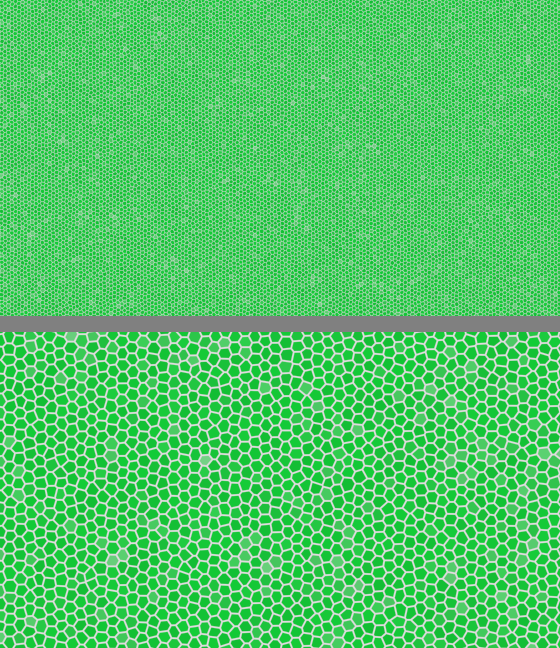
Top: the whole. Bottom: its middle third, enlarged.
A Shadertoy shader for this pattern:

```glsl
// A fine irregular honeycomb: bright green cells parted by thin pale walls.
// Jittered points on staggered columns give cellular noise; the distance to the
// nearest border is box filtered to wall coverage, and layered sines add patches.

const float CELLS_WIDE  = 80.0;   // cell pitches per canvas height
const float COLUMN_STEP = 0.866;  // column spacing in pitches
const float JITTER      = 0.36;   // full range of point displacement
const float WALL_WIDTH  = 0.16;   // in pitches
const float SOFTNESS    = 1.2;    // filter size relative to one pixel
const float SHADE_RANGE = 0.08;   // brightness spread between cells
const float PALE_AMOUNT = 0.32;   // strongest tint of the rare pale cells
const float PATCH_TINT  = 0.035;  // tint of broad pale patches
const int   SUBSAMPLES  = 2;      // per axis

const vec3 CELL_GREEN = vec3(0.07, 0.77, 0.205);
const vec3 WALL_PALE  = vec3(0.88, 0.86, 0.87);

vec2 hash22(vec2 p) {
    vec3 q = fract(p.xyx * vec3(0.1031, 0.1030, 0.0973));
    q += dot(q, q.yzx + 33.33);
    return fract((q.xx + q.yz) * q.zy);
}

// Jittered centre of a cell, id = (column, place in column);
// odd columns are shifted up by half a pitch.
vec2 cellPoint(vec2 id) {
    vec2 centre = vec2((id.x + 0.5) * COLUMN_STEP, id.y + 0.5 + 0.5 * mod(id.x, 2.0));
    return centre + JITTER * (hash22(id + 57.0) - 0.5);
}

// Finds the enclosing cell and returns the distance to its border.
float borderDistance(vec2 p, out vec2 cell) {
    float column = floor(p.x / COLUMN_STEP);
    float nearest = 1e3;
    vec2 home = vec2(0.0);
    cell = vec2(0.0);
    for (int i = -1; i <= 1; i++) {
        float x = column + float(i);
        float place = floor(p.y - 0.5 * mod(x, 2.0));
        for (int j = -1; j <= 1; j++) {
            vec2 id = vec2(x, place + float(j));
            vec2 point = cellPoint(id);
            float d = dot(point - p, point - p);
            if (d < nearest) {
                nearest = d;
                home = point;
                cell = id;
            }
        }
    }
    // Bisectors towards the cells around the enclosing one
    float border = 1e3;
    for (int j = -1; j <= 1; j++)
    for (int i = -1; i <= 1; i++) {
        if (i == 0 && j == 0) continue;
        vec2 other = cellPoint(cell + vec2(i, j));
        vec2 axis = normalize(other - home);
        border = min(border, dot(0.5 * (home + other) - p, axis));
    }
    return border;
}

// Share of a filter of the given width that a wall covers.
float wallCoverage(float d, float width) {
    float overlap = 0.5 * (width + WALL_WIDTH) - d;
    return clamp(overlap, 0.0, min(width, WALL_WIDTH)) / width;
}

// Broad uneven patches from 0 to 1, as layered warped sines
float patches(vec2 p) {
    vec2 warp = 1.7 * sin(p.yx * vec2(0.31, 0.23) + vec2(1.0, 4.0));
    float a = sin(0.47 * p.x + warp.x) * sin(0.53 * p.y + warp.y);
    float b = sin(0.19 * p.x - 0.13 * p.y + warp.y) * sin(0.11 * p.x + 0.21 * p.y);
    return 0.5 + 0.25 * (a + b);
}

// Slight shade per cell, with paler ones gathered in the patches
vec3 cellColour(vec2 cell) {
    vec2 h = hash22(cell + 211.0);
    float broad = patches(cell);
    vec3 shaded = CELL_GREEN * (1.0 + SHADE_RANGE * (h.x - 0.5));
    float pale = PALE_AMOUNT * pow(h.y, 10.0) * (0.4 + 1.2 * broad);
    return mix(shaded, WALL_PALE, pale + PATCH_TINT * broad * broad);
}

void mainImage(out vec4 fragColor, in vec2 fragCoord) {
    float scale = CELLS_WIDE / iResolution.y;
    float filterWidth = SOFTNESS * scale / float(SUBSAMPLES);
    vec3 colour = vec3(0.0);
    for (int j = 0; j < SUBSAMPLES; j++)
    for (int i = 0; i < SUBSAMPLES; i++) {
        vec2 offset = SOFTNESS * ((vec2(i, j) + 0.5) / float(SUBSAMPLES) - 0.5);
        vec2 cell;
        float d = borderDistance((fragCoord + offset) * scale, cell);
        colour += mix(cellColour(cell), WALL_PALE, wallCoverage(d, filterWidth));
    }
    fragColor = vec4(colour / float(SUBSAMPLES * SUBSAMPLES), 1.0);
}
```
